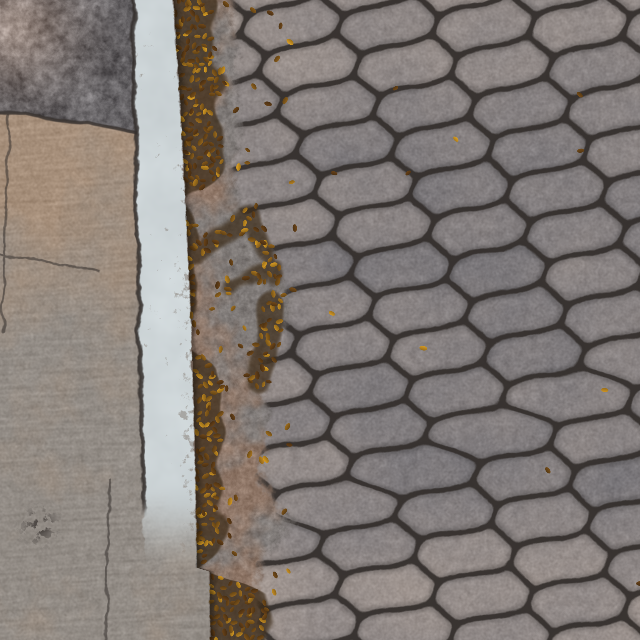
This texture is drawn by a WebGL 2 fragment shader. Its source:

```glsl
#version 300 es
precision highp float;
// Worn slab and white kerb beside a leafy gutter and hexagonal pavers.
uniform vec2 u_resolution;
out vec4 outColor;

const vec2 ROW = vec2(.1497, 0), COLUMN = vec2(.0286, -.0643), ORIGIN = vec2(.6055, .9596);
const float JOINT_WIDTH = .0027, STRETCH = .048, LEAF_SCALE = 92.;
const vec3 PAVER_COOL = vec3(.465, .455, .47), PAVER_WARM = vec3(.62, .58, .56);
const vec3 DIRT_GREY = vec3(.5, .48, .47), DIRT_TAN = vec3(.56, .465, .405);
const vec3 SLAB_TAN = vec3(.65, .56, .48), SLAB_GREY = vec3(.57, .545, .52);
const vec3 OLD_SLAB = vec3(.39, .38, .39), KERB_WHITE = vec3(.8, .83, .84);
const vec3 LEAF_BROWN = vec3(.38, .24, .09), LEAF_YELLOW = vec3(.84, .61, .14);
const vec3 LITTER = vec3(.23, .165, .09), CRACK = vec3(.2, .18, .17);

vec2 hash2(vec2 p) {
  vec3 q = fract(p.xyx * vec3(.1031, .103, .0973));
  q += dot(q, q.yzx + 33.33);
  return fract((q.xx + q.yz) * q.zy);
}
float corner(vec2 i, vec2 f, vec2 o) { return dot(hash2(i + o) - .5, f - o); }
float noise(vec2 p) {
  vec2 i = floor(p), f = p - i, w = f * f * (3. - 2. * f), o = vec2(0, 1);
  return 2. * mix(mix(corner(i, f, o.xx), corner(i, f, o.yx), w.x),
    mix(corner(i, f, o), corner(i, f, o.yy), w.x), w.y);
}
float fbm(vec2 p) {
  float sum = 0., amp = 1.;
  for (int i = 0; i < 4; i++) { sum += amp * noise(p); p = p * 2.03 + 17.; amp *= .55; }
  return sum;
}
float bump(float x, float centre, float width) { x = (x - centre) / width; return exp(-x * x); }
float band(float x, float lo, float hi) {
  return smoothstep(lo - .02, lo + .02, x) - smoothstep(hi - .02, hi + .02, x);
}
float segment(vec2 p, vec2 a, vec2 b) {
  vec2 v = b - a;
  return length(p - a - v * clamp(dot(p - a, v) / dot(v, v), 0., 1.));
}
float stroke(float d, float w) { return 1. - smoothstep(w * .4, w + 1. / u_resolution.y, abs(d)); }
float smoothMax(float a, float b) {
  float h = max(.008 - abs(a - b), 0.);
  return max(a, b) + h * h * 31.;
}
float kerbEdge(float y) { return .27 + .072 * y - .034 * y * y + .02 * smoothstep(.886, .894, y); }

// Signed distance to the nearest paver, and its lattice id
vec3 pavers(vec2 p) {
  float y = 1. - p.y;
  p.x -= STRETCH * smoothstep(-.045, .045, y - .729 + .487 * (p.x - .6445));
  p.y += .08 * y * (p.x - .846);
  p += .0035 * vec2(noise(p * 22.), noise(p * 22. + 50.)) - ORIGIN;
  float v = p.y / COLUMN.y, u = (p.x - v * COLUMN.x) / ROW.x;
  p.y += .0042 * sin(6.283 * u);
  vec3 best = vec3(1);
  for (int k = 0; k < 9; k++) {
    vec2 id = floor(vec2(u, v) + .5) + vec2(k % 3, k / 3) - 1.;
    vec2 q = p - id.x * ROW - id.y * COLUMN;
    float d = smoothMax(abs(dot(q, vec2(.326, -.945))) - .0348, abs(dot(q, vec2(.683, .73))) - .0646);
    d = smoothMax(d, abs(dot(q, vec2(.912, -.41))) - .0682);
    if (d < best.x) best = vec3(d, id);
  }
  return best;
}

// Leaf cover: kerb strip, drifts and strays
float leafDensity(vec2 p) {
  float y = 1. - p.y, off = p.x - kerbEdge(y), rough = noise(p * 20.);
  float width = .066 - .066 * smoothstep(.25, .32, y) + .017 * band(y, .32, .49)
    + .042 * band(y, .56, .88) + .092 * smoothstep(.89, .93, y) + .03 * rough;
  float strip = step(.001, off) * smoothstep(.006, -.008, off - width);
  float d = min(segment(p, vec2(.305, .605), vec2(.392, .66)), segment(p, vec2(.395, .655), vec2(.43, .575)));
  d = min(d, segment(p, vec2(.362, .555), vec2(.43, .585)));
  d = min(d, segment(p, vec2(.424, .52), vec2(.402, .405)) - .004);
  float drift = smoothstep(.023, .008, d + .018 * rough);
  return max(max(strip * .86, drift * .72), .035 * band(p.x, .3, .46) + .001);
}
vec3 scatterLeaves(vec3 col, vec2 p) {
  col = mix(col, LITTER, .72 * smoothstep(.15, .8, leafDensity(p)));
  for (int n = 0; n < 9; n++) {
    vec2 cell = floor(p * LEAF_SCALE) + vec2(n % 3, n / 3) - 1.;
    vec2 h = hash2(cell), k = hash2(cell + 91.), q = p * LEAF_SCALE - cell - h;
    float c = cos(6.283 * k.x), s = sin(6.283 * k.x);
    q *= mat2(c, -s, s, c);
    float cover = smoothstep(.1, -.05, length(q * vec2(1, 1.75)) - .38 - .18 * k.y);
    vec3 tint = mix(LEAF_BROWN, LEAF_YELLOW, h.y * h.y) * (.9 + .5 * q.y);
    col = mix(col, tint, cover * step(hash2(cell + 37.).x, leafDensity((cell + h) / LEAF_SCALE)));
  }
  return col;
}

void main() {
  vec2 p = gl_FragCoord.xy / u_resolution;
  float y = 1. - p.y, aa = 1. / u_resolution.y;
  float cloud = fbm(p * 9.), fine = fbm(p * 75.), grit = .06 * noise(p * 230.);
  vec2 wobble = p + .007 * vec2(fbm(p * 26.), fbm(p * 26. + 40.));

  // Pavers, cooler at mid height
  vec3 paver = pavers(p);
  float warmth = .5 - .35 * smoothstep(0., .32, y) + .42 * smoothstep(.74, .92, y)
    + .22 * smoothstep(.6, .4, p.x) + .34 * hash2(paver.yz + 20.).x + .28 * cloud;
  vec3 stone = mix(PAVER_COOL, PAVER_WARM, clamp(warmth, 0., 1.1)) + .06 * fine + grit;
  stone *= 1. - .18 * smoothstep(-.014, -.003, paver.x);
  stone = mix(stone, CRACK, .92 * smoothstep(-.0012 - aa, .0006, paver.x + JOINT_WIDTH * (1. + .6 * fine)));

  // Gutter dirt over the paver ends
  float tanness = cloud + .5 * bump(y, .74, .09) - 3.5 * (p.x - .36);
  vec3 dirt = mix(DIRT_GREY, DIRT_TAN, smoothstep(-.15, .4, tanness)) + .13 * fine + grit;
  float paverEdge = .365 + .048 * smoothstep(.28, .42, y) + .035 * bump(y, .47, .06) + .03 * bump(y, .81, .035);
  float rim = p.x - paverEdge + .025 * cloud + .012 * fine;
  vec3 col = scatterLeaves(mix(dirt, stone, smoothstep(-.008, .012, rim)), p);

  // Brushed slab, cracks and stain
  vec3 slab = mix(SLAB_TAN, SLAB_GREY, clamp(smoothstep(.25, .6, y) + .6 * cloud, 0., 1.));
  slab += .06 * noise(vec2(p.x * 12., y * 190. + p.x * 11.)) + .05 * fine + grit;
  float hair = segment(wobble, vec2(.014, .82), vec2(.004, .48));
  hair = min(hair, segment(wobble, vec2(0, .604), vec2(.155, .577)));
  hair = min(hair, segment(wobble, vec2(.172, .25), vec2(.163, 0)));
  float stain = smoothstep(0., .3, fine) * bump(distance(p, vec2(.062, .178)), 0., .025);
  slab = mix(slab, CRACK, max(.55 * stroke(hair, .0016), .8 * stain));

  // Older dark slab above its seam
  float seam = y - .176 - .18 * max(p.x - .04, 0.) + .009 * cloud;
  vec3 old = OLD_SLAB + .22 * cloud + .17 * fine + grit;
  old += vec3(.17, .12, .08) * bump(distance(p, vec2(.02, .96)), 0., .1);
  slab = mix(old, slab, smoothstep(-.003, .003, seam));
  slab = mix(slab, CRACK, .8 * stroke(seam, .0026));

  // Kerb paint fading to concrete
  float left = wobble.x - .207 - .022 * y;
  float paint = smoothstep(-.001, .002, left) * smoothstep(.9, .75, y + .04 * cloud);
  float chips = smoothstep(.47, .8, fine + .25 * cloud + .4 * smoothstep(.265, .295, p.x));
  slab = mix(slab, mix(KERB_WHITE + .06 * cloud, SLAB_GREY, .65 * chips), paint);
  slab = mix(slab, CRACK, .85 * stroke(left, .0035) * smoothstep(.81, .78, y));
  float right = p.x - kerbEdge(y) + .003 * fine;
  col *= 1. - .35 * bump(right, 0., .008);
  outColor = vec4(mix(slab, col, smoothstep(-aa, aa, right)), 1);
}
```
